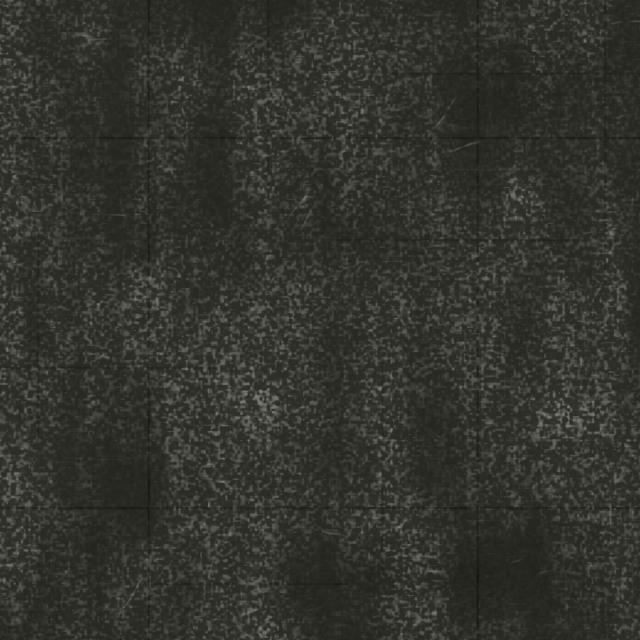
Give the GLSL for this texture, as a WebGL 2 fragment shader.

```glsl
#version 300 es
precision highp float;
// Worn dark slab: soft vertical stains and faint rectangular patches, dusted
// with fine pale grain, short broken scratches and thin dark panel seams.
// Layers are value noise plus hashed boxes, segments and lines in canvas units.

#define BASE_TONE 0.154
#define HAZE 0.032
#define GRAIN_GAIN 0.175
#define SPECK_GAIN 0.13
#define SCRATCH_GAIN 0.13
#define SEAM_DEPTH 0.055
#define SEAM_WIDTH 0.0013
#define PATCH_COUNT 16
#define BURST_COUNT 9
#define SCRATCH_COUNT 54
#define SEAM_COUNT 6

uniform vec2 u_resolution;
out vec4 fragColor;

float hash(vec2 p) {
  vec3 q = fract(p.xyx * 0.1031);
  q += dot(q, q.yzx + 33.33);
  return fract((q.x + q.y) * q.z);
}

vec2 hash2(float id, float salt) {
  return vec2(hash(vec2(id, salt)), hash(vec2(id + 71.0, salt + 19.0)));
}

float noise(vec2 p) {
  vec2 i = floor(p), f = fract(p);
  f = f * f * (3.0 - 2.0 * f);
  return mix(mix(hash(i), hash(i + vec2(1, 0)), f.x),
             mix(hash(i + vec2(0, 1)), hash(i + vec2(1, 1)), f.x), f.y);
}

float fbm(vec2 p) {
  float sum = 0.0, gain = 0.53;
  for (int i = 0; i < 4; i++) {
    sum += gain * noise(p);
    p = p * 2.03 + 17.3;
    gain *= 0.5;
  }
  return sum;
}

// Faint lighter and darker rectangles
float patches(vec2 uv) {
  float sum = 0.0;
  for (int i = 0; i < PATCH_COUNT; i++) {
    float id = float(i);
    vec2 halfSize = 0.04 + 0.10 * hash2(id, 3.0);
    vec2 d = abs(uv - hash2(id, 5.0)) - halfSize;
    float inside = 1.0 - smoothstep(-0.006, 0.006, max(d.x, d.y));
    sum += inside * (hash(vec2(id, 9.0)) - 0.55);
  }
  return sum;
}

// Round clusters of heavy abrasion
float bursts(vec2 uv) {
  float sum = 0.0;
  for (int i = 0; i < BURST_COUNT; i++) {
    float id = float(i);
    vec2 d = (uv - hash2(id, 23.0)) / (0.025 + 0.045 * hash2(id, 29.0));
    sum += exp(-dot(d, d)) * (0.35 + 0.55 * hash(vec2(id, 31.0)));
  }
  return sum;
}

// Short thin strokes, mostly near horizontal, a few long and steep
float scratches(vec2 uv, float px) {
  float sum = 0.0;
  vec2 wobble = 0.004 * vec2(noise(uv * 45.0), noise(uv * 45.0 + 50.0));
  for (int i = 0; i < SCRATCH_COUNT; i++) {
    float id = float(i);
    vec2 shape = hash2(id, 41.0);
    bool steep = i % 6 == 0;
    float angle = steep ? 0.7 + 0.7 * shape.x : (shape.x - 0.5) * 0.9;
    float reach = (steep ? 0.025 : 0.010) + 0.035 * shape.y * shape.y;
    vec2 d = uv + wobble - hash2(id, 47.0);
    vec2 axis = vec2(cos(angle), sin(angle));
    float along = abs(dot(d, axis));
    float across = abs(dot(d, vec2(-axis.y, axis.x)));
    float line = 1.0 - smoothstep(0.0003, 0.0012 + px, across);
    sum += line * (1.0 - smoothstep(0.4 * reach, reach, along)) * (0.35 + 0.65 * shape.y);
  }
  return sum * smoothstep(0.2, 0.7, noise(uv * 130.0));
}

// Dark seams across one axis; every third one runs the full length
float seams(vec2 p, float salt, float px) {
  float dark = 0.0;
  for (int i = 0; i < SEAM_COUNT; i++) {
    float id = float(i);
    vec2 span = hash2(id, salt);
    float place = (id + 0.2 + 0.6 * hash(vec2(id, salt + 7.0))) / float(SEAM_COUNT);
    float line = 1.0 - smoothstep(SEAM_WIDTH * 0.4, SEAM_WIDTH + px, abs(p.x - place));
    float extent = 1.0 - smoothstep(0.0, 0.01, abs(p.y - span.x) - 0.15 - 0.2 * span.y);
    dark = max(dark, line * (i % 3 == 1 ? 1.0 : 0.7 * extent));
  }
  return dark * (0.45 + 0.55 * noise(p * vec2(20.0, 60.0)));
}

void main() {
  vec2 uv = gl_FragCoord.xy / u_resolution;
  float px = 1.0 / min(u_resolution.x, u_resolution.y);

  // Where the surface is rubbed: clouds mixed with vertical bands
  float stain = 0.5 * fbm(uv * vec2(6.0, 4.5)) + 0.5 * fbm(uv * vec2(15.0, 2.4) + 40.0);
  float wear = smoothstep(0.38, 0.68, stain + 0.05 * patches(uv)) + bursts(uv);

  // Woven fine grain, loose specks and short horizontal streaks
  float grain = 0.5 * noise(uv * vec2(150.0, 250.0)) + 0.5 * noise(uv * vec2(260.0, 170.0) + 90.0);
  float speck = smoothstep(0.76, 0.98, noise(uv * vec2(175.0, 215.0) + 300.0));
  float streak = smoothstep(0.72, 0.98, noise(uv * vec2(38.0, 230.0) + 500.0));
  streak *= smoothstep(0.35, 0.75, noise(uv * 22.0 + 130.0));

  float tone = BASE_TONE + 0.012 * patches(uv) + HAZE * min(wear, 1.2);
  tone += 0.04 * (grain - 0.5);
  tone += GRAIN_GAIN * wear * smoothstep(0.4, 0.88, grain);
  tone += SPECK_GAIN * speck * (0.2 + 0.8 * wear) + 0.07 * streak * grain;
  tone += SCRATCH_GAIN * scratches(uv, px);
  tone -= SEAM_DEPTH * max(seams(uv, 61.0, px), seams(uv.yx, 83.0, px));

  tone = clamp(tone, 0.085, 0.46);
  fragColor = vec4(tone + 0.003, tone + 0.003, tone - 0.017, 1.0);
}
```
